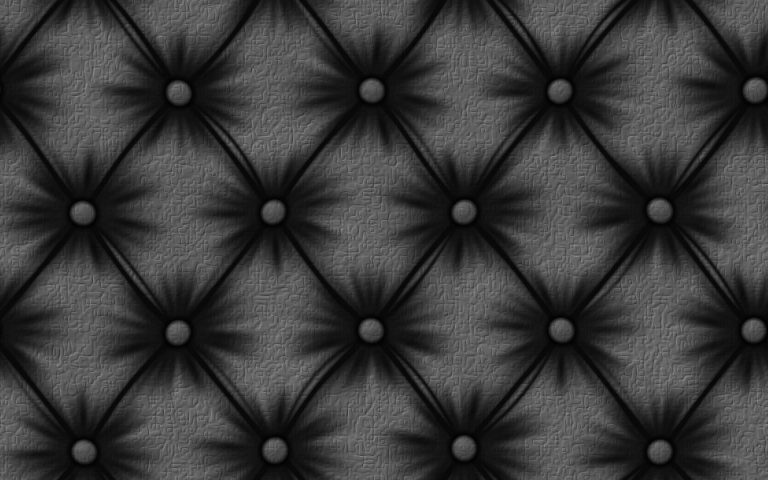
Write a WebGL 2 fragment shader that draws this texture.

```glsl
#version 300 es
precision highp float;
// Black tufted leather: diamond quilting with round buttons, folds and fine grain.
uniform vec2 u_resolution;
out vec4 fragColor;

#define REPEATS vec2(4.0, 2.0)
#define SHIFT vec2(0.427, 0.12)
#define CELL_SHAPE vec2(0.8, 1.0)
#define BUTTON_RADIUS 0.054
#define POOL_SIZE vec2(0.285, 0.225)
#define DARK_TONE 0.085
#define LIGHT_TONE 0.375
#define BOW 0.05
#define GRAIN 0.5
#define WARP 0.03
const float PI = 3.14159265;

vec2 hash2(vec2 p) {
  vec3 q = fract(vec3(p.xyx) * vec3(0.1031, 0.1030, 0.0973));
  q += dot(q, q.yzx + 33.33);
  return fract((q.xx + q.yz) * q.zy);
}

// Value noise that wraps after a whole number of cells.
float noise(vec2 p, vec2 period) {
  vec2 i = floor(p), f = p - i;
  f = f * f * (3.0 - 2.0 * f);
  vec2 lo = mod(i + 0.25, period), hi = mod(i + 1.25, period);
  return mix(mix(hash2(lo).x, hash2(vec2(hi.x, lo.y)).x, f.x),
             mix(hash2(vec2(lo.x, hi.y)).x, hash2(hi).x, f.x), f.y);
}

// Random pair for a diamond lattice node, repeating with the canvas.
vec2 nodeHash(vec2 node, float seed) {
  vec2 id = vec2(node.x + node.y, node.x - node.y) * 0.5;
  return hash2(mod(id + 0.25, REPEATS) * 17.0 + seed);
}

// Cracked leather height: thin furrows between soft pebbles.
float hide(vec2 uv) {
  vec2 big = vec2(96.0, 48.0), fine = vec2(208.0, 120.0);
  float furrow = abs(noise(uv * big, big) - 0.5);
  float pebble = abs(noise(uv * fine + 0.37, fine) - 0.5);
  return smoothstep(0.0, 0.16, furrow) * 0.5 + smoothstep(0.0, 0.3, pebble) * 0.6;
}

float bell(float x, float width) {
  return exp(-x * x / (width * width));
}

// Seam along one lattice direction: x = darkening, y = sheen.
vec2 crease(float across, float along, vec2 rnd, float seed) {
  float arch = sin(PI * fract(along));
  float s = (across - floor(across + 0.5) - (rnd.x - 0.5) * 2.0 * BOW * arch) / 1.6;
  float side = rnd.y > 0.5 ? 1.0 : -1.0;
  float fold = smoothstep(0.2, 0.8, fract(rnd.y * 7.0 + seed)) * arch;
  float second = s - side * 0.042 * arch;
  float dark = 0.8 * bell(s, 0.009) + 0.42 * bell(s, 0.045);
  dark += fold * 0.65 * bell(second, 0.008);
  float sheen = arch * (0.06 + 0.09 * fold) * bell(s - side * 0.023 * arch, 0.009);
  sheen += arch * 0.04 * bell(s + side * 0.02, 0.008);
  return vec2(min(dark, 0.94), sheen);
}

void main() {
  vec2 uv = gl_FragCoord.xy / u_resolution;
  vec2 coarse = REPEATS * 2.0;
  vec2 drift = vec2(noise(uv * coarse, coarse), noise(uv * coarse + 3.5, coarse)) - 0.5;
  vec2 p = uv * REPEATS - SHIFT + WARP * drift;
  vec2 d = vec2(p.x + p.y, p.x - p.y);
  float soft = 2.0 / u_resolution.y;

  // Dark hollows and radiating pleats around the four nearest buttons.
  float light = 1.0, sheen = 0.0, nearest = 9.0;
  vec2 offset = vec2(0.0);
  for (int k = 0; k < 4; k++) {
    vec2 node = floor(d) + vec2(k & 1, k >> 1);
    vec2 r = d - node;
    vec2 v = vec2(r.x + r.y, r.x - r.y) * 0.5 * CELL_SHAPE;
    vec2 rnd = nodeHash(node, 1.0);
    float dist = length(v), angle = atan(v.y, v.x + 0.00001);
    float rho = length(v / POOL_SIZE);
    float pleat = sin(angle * 7.0 + rnd.x * 6.3) + 0.7 * sin(angle * 12.0 + rnd.y * 6.3)
                + 0.6 * sin(angle * 23.0 + rnd.x * 19.0);
    float reach = smoothstep(0.25, 0.7, rho) * (1.0 - smoothstep(0.9, 1.5, rho));
    light *= smoothstep(0.4, 1.36, rho + 0.1 * pleat * reach + 0.12 * (rnd.y - 0.5));
    sheen += 0.018 * pleat * reach;
    if (dist < nearest) { nearest = dist; offset = v; }
  }

  // Padded surface with broad mottling.
  vec2 puff = cos(PI * (fract(d) - 0.5));
  vec2 patchy = vec2(16.0, 10.0);
  light *= mix(0.72, 1.0, smoothstep(0.0, 0.5, puff.x * puff.y));
  float tone = mix(DARK_TONE, LIGHT_TONE, light);
  tone *= 0.94 + 0.12 * noise(uv * patchy, patchy);

  // Stitched folds in both diagonal directions.
  vec2 fall = crease(d.x, d.y, nodeHash(vec2(floor(d.x + 0.5), floor(d.y)), 5.0), 0.1);
  vec2 rise = crease(d.y, d.x, nodeHash(vec2(floor(d.x), floor(d.y + 0.5)), 9.0), 0.4);
  tone = (tone + sheen + fall.y + rise.y) * (1.0 - fall.x) * (1.0 - rise.x);

  // Grain lit from the upper left.
  float relief = hide(uv) - hide(uv + vec2(-0.0016, 0.0026));
  tone = max(tone, 0.035) * (1.0 + GRAIN * relief * mix(0.4, 0.7, light));

  // Button with contact shadow, dark rim and domed face.
  tone *= 1.0 - 0.75 * (1.0 - smoothstep(BUTTON_RADIUS, BUTTON_RADIUS + 0.028, nearest));
  vec2 dome = offset / BUTTON_RADIUS;
  float face = 0.29 + 0.07 * dome.y - 0.03 * dome.x + 0.06 * bell(length(dome - vec2(-0.2, 0.35)), 0.5);
  face *= 1.0 - 0.65 * smoothstep(0.68, 1.0, length(dome));
  face *= 1.0 + 0.2 * relief;
  tone = mix(face, tone, smoothstep(BUTTON_RADIUS - soft, BUTTON_RADIUS + soft, nearest));

  fragColor = vec4(vec3(clamp(tone, 0.0, 1.0)), 1.0);
}
```
